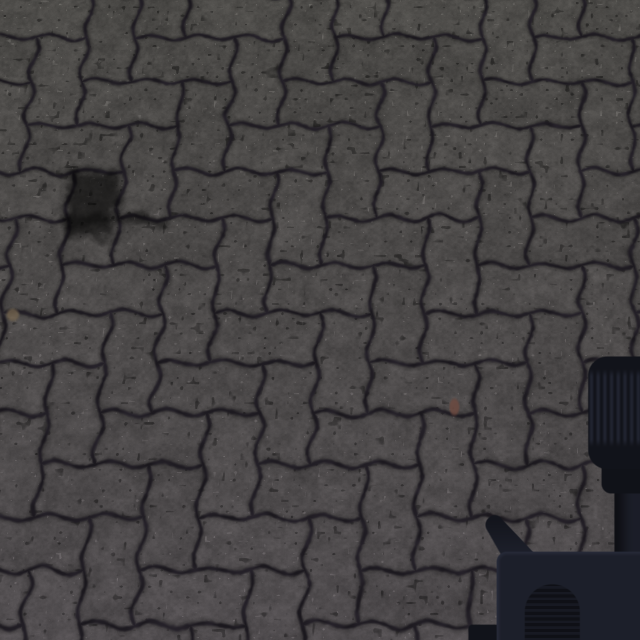
A Shadertoy shader for this texture:

```glsl
float hash(vec2 p) {
    return fract(sin(dot(p, vec2(127.1, 311.7))) * 43758.5453);
}

float noise(vec2 p) {
    vec2 i = floor(p), f = fract(p);
    f = f * f * (3.0 - 2.0 * f);
    return mix(mix(hash(i), hash(i + vec2(1, 0)), f.x),
               mix(hash(i + vec2(0, 1)), hash(i + vec2(1, 1)), f.x), f.y);
}

float fbm(vec2 p) {
    float sum = 0.0, amp = 0.5;
    for (int i = 0; i < 4; i++) {
        sum += amp * noise(p);
        p = p * 2.03 + 17.3;
        amp *= 0.5;
    }
    return sum;
}

float roundBox(vec2 p, vec2 center, vec2 halfSize, float r) {
    vec2 d = abs(p - center) - halfSize + r;
    return length(max(d, 0.0)) + min(max(d.x, d.y), 0.0) - r;
}

float segment(vec2 p, vec2 a, vec2 b) {
    vec2 ab = b - a;
    return length(p - a - ab * clamp(dot(p - a, ab) / dot(ab, ab), 0.0, 1.0));
}

// Softened zigzag, one period per paver width
vec2 zigzag(vec2 t) {
    return asin(0.88 * sin(6.2832 * t)) / 1.08;
}

vec3 paving(vec2 p) {
    // Slight perspective: pavers grow toward the bottom
    float scale = 0.0768 + 0.0107 * p.y;
    vec2 q = vec2(p.x - 0.5254 + 0.054 * p.y, 1.1407 * (p.y - 0.0586)) / scale;
    vec2 wobble = vec2(noise(q * 2.3), noise(q * 2.3 + 40.0)) - 0.5;
    vec2 warped = q + 0.07 * wobble + 0.065 * zigzag(q.yx) * vec2(-1, 1);

    // Herringbone of 2:1 pavers
    vec2 cell = floor(warped), local = fract(warped);
    float k = mod(cell.x + cell.y, 4.0);
    bool lying = k < 1.5;
    vec2 size = lying ? vec2(2, 1) : vec2(1, 2);
    vec2 offset = lying ? vec2(k, 0) : vec2(0, k - 2.0);
    vec2 id = cell - offset;
    local += offset;
    vec2 border = min(local, size - local);
    float edge = min(border.x, border.y) + 0.022 * (noise(q * 13.0) - 0.5);

    // Stone: tone per paver, blotches, grain and specks
    float tone = 0.297 + 0.022 * (hash(id) - 0.5) + 0.015 * (p.y - 0.5);
    tone += 0.09 * (fbm(q * 4.0) - 0.47) + 0.075 * (fbm(q * 16.0) - 0.47);
    tone -= 0.10 * smoothstep(0.80, 0.96, noise(q * 10.0 + 9.0));
    tone += 0.09 * smoothstep(0.88, 0.99, noise(q * 13.0 + 71.0));
    vec3 col = tone * mix(vec3(1.02, 1.0, 0.96), vec3(1.03, 0.98, 1.01), p.y);

    // Dirty rims and dark joints
    float aa = 1.0 / (iResolution.y * scale);
    col *= mix(0.82, 1.0, smoothstep(0.03, 0.13, edge));
    vec3 joint = vec3(0.125, 0.112, 0.138) * (0.8 + 0.4 * noise(q * 6.0));
    col = mix(joint, col, smoothstep(0.022 - aa, 0.05 + aa, edge));

    // Oil stain with a tail along the joint
    float rough = 0.03 * (fbm(p * 45.0) - 0.47);
    float stain = roundBox(p, vec2(0.143, 0.319), vec2(0.043, 0.056), 0.02) + rough;
    float tail = segment(p, vec2(0.10, 0.342), vec2(0.25, 0.345)) + rough;
    col *= 1.0 - 0.56 * smoothstep(0.012, -0.018, stain);
    col *= 1.0 - 0.35 * smoothstep(0.018, 0.0, tail);

    // Fallen leaf and pebble
    float leaf = length((p - vec2(0.710, 0.636)) * vec2(1.7, 1.0));
    float pebble = length(p - vec2(0.02, 0.492));
    col = mix(col, vec3(0.43, 0.29, 0.25), 0.8 * smoothstep(0.017, 0.009, leaf));
    return mix(col, vec3(0.44, 0.38, 0.30), 0.8 * smoothstep(0.013, 0.006, pebble));
}

void cover(inout vec3 col, vec3 paint, float dist) {
    float aa = 1.0 / iResolution.y;
    col = mix(col, paint, smoothstep(aa, -aa, dist));
}

void mainImage(out vec4 fragColor, in vec2 fragCoord) {
    vec2 p = fragCoord / iResolution.xy;
    p.y = 1.0 - p.y;
    vec3 col = paving(p);
    vec3 metal = vec3(0.105, 0.115, 0.155);

    // Rod and shaft
    float along = clamp((p.y - 0.81) / 0.06, 0.0, 1.0);
    cover(col, metal * (0.7 + 0.4 * along), segment(p, vec2(0.773, 0.818), vec2(0.82, 0.88)) - 0.013 - 0.009 * along);
    float shade = 0.5 + 0.5 * smoothstep(0.96, 0.99, p.x);
    cover(col, metal * shade, roundBox(p, vec2(1.01, 0.82), vec2(0.05, 0.08), 0.0));
    cover(col, metal * 0.6, roundBox(p, vec2(1.0, 0.735), vec2(0.06, 0.036), 0.015));

    // Ribbed knob
    float ribs = 0.5 + 0.5 * sin(p.x * 600.0);
    ribs *= smoothstep(0.575, 0.59, p.y) * smoothstep(0.70, 0.685, p.y);
    cover(col, metal * (0.65 + 0.55 * ribs), roundBox(p, vec2(1.0, 0.645), vec2(0.081, 0.088), 0.03));

    // Plate with a ribbed oval inset
    cover(col, metal * 0.65, roundBox(p, vec2(0.77, 1.0), vec2(0.038, 0.024), 0.006));
    float plate = roundBox(p, vec2(1.0, 1.0), vec2(0.224, 0.138), 0.016);
    cover(col, metal * mix(1.4, 1.05, smoothstep(0.0, 0.008, -plate)), plate);
    float grip = 0.55 + 0.3 * smoothstep(-0.3, 0.6, sin(p.y * 700.0));
    cover(col, metal * grip, roundBox(p, vec2(0.863, 0.99), vec2(0.043, 0.077), 0.043));

    fragColor = vec4(col, 1.0);
}
```
